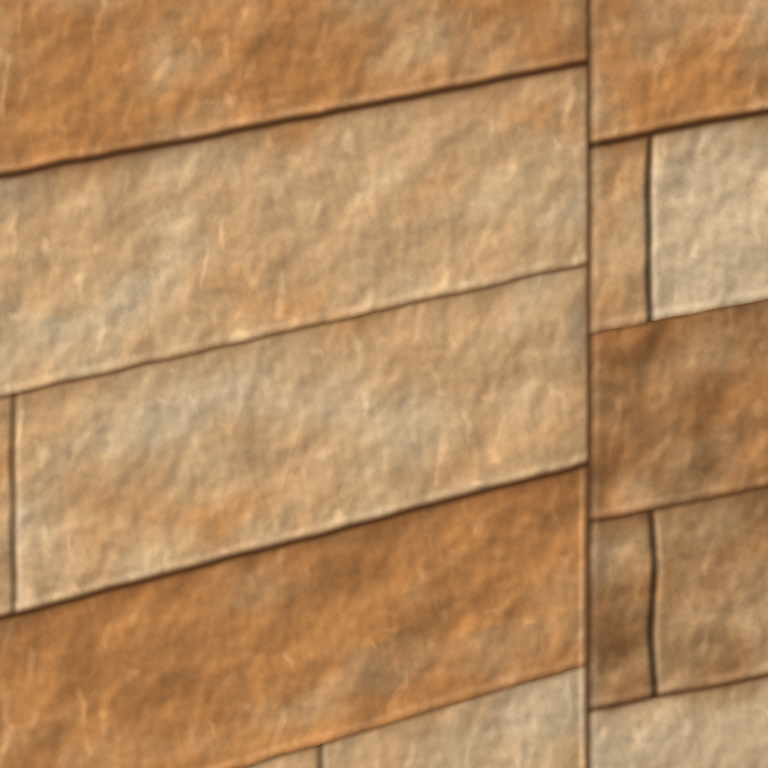
Write a WebGL 2 fragment shader that draws this texture.

```glsl
#version 300 es
precision highp float;

uniform vec2 u_resolution;
out vec4 fragColor;

// Per course, bottom to top, left wall then right wall:
// warmth, stain, strength of the joint below, x of the butt joint (-1 for none)
const vec4 COURSES[10] = vec4[10](
  vec4(0.34, 0.04, 0.30, 0.420), vec4(0.98, 0.20, 0.40, -1.0),
  vec4(0.36, 0.02, 0.85, 0.020), vec4(0.40, 0.00, 0.50, -1.0),
  vec4(0.80, 0.17, 0.95, -1.0),
  vec4(0.10, 0.04, 0.30, -1.0), vec4(0.50, 0.42, 0.65, 0.853),
  vec4(0.75, 0.46, 0.60, -1.0), vec4(0.08, 0.00, 0.35, 0.848),
  vec4(0.75, 0.16, 1.00, -1.0));

vec2 gradient(vec2 cell) {
  float angle = 6.2832 * fract(sin(dot(cell, vec2(127.1, 311.7))) * 43758.5);
  return vec2(cos(angle), sin(angle));
}

float gradientNoise(vec2 p) {
  vec2 i = floor(p), f = fract(p);
  vec2 w = f * f * f * (f * (f * 6.0 - 15.0) + 10.0);
  vec2 e = vec2(1.0, 0.0);
  float low = mix(dot(gradient(i), f), dot(gradient(i + e.xy), f - e.xy), w.x);
  float high = mix(dot(gradient(i + e.yx), f - e.yx), dot(gradient(i + e.xx), f - e.xx), w.x);
  return mix(low, high, w.y);
}

float fbm(vec2 p) {
  float sum = 0.0, amplitude = 0.6;
  for (int k = 0; k < 5; k++) {
    sum += amplitude * gradientNoise(p);
    p = mat2(1.6, 1.2, -1.2, 1.6) * p + 7.3;
    amplitude *= 0.52;
  }
  return sum;
}

vec4 course(float id, float side) {
  return COURSES[int(clamp(id + 2.0, 0.0, 4.0) + 5.0 * side)];
}

float line(float d, float width) {
  return exp(-d * d / (width * width));
}

// Warmth and stain of a course, with the shorter stone left of its butt joint
vec2 stoneTone(vec4 c, float x, float edge) {
  float rightStone = smoothstep(-edge, edge, x - c.w);
  return mix(vec2(0.55, c.y + 0.05), c.xy, rightStone);
}

vec3 wall(vec2 p, float side, float edge) {
  // Tilted courses, closing up toward the corner on the left wall
  float base = mix(0.195 + 0.262 * p.x, 0.32 + 0.2 * (p.x - 0.768), side);
  float spacing = mix(0.288 - 0.035 * p.x, 0.245, side);
  float v = (p.y - base) / spacing;
  float joint = floor(v + 0.5), id = floor(v);
  float d = (v - joint) * spacing + 0.003 * gradientNoise(p * vec2(18.0, 4.0) + joint);
  vec2 q = vec2(p.x, v * spacing) + vec2(3.7, 5.3) * id + 11.0 * side;

  // Mineral patches and stains
  float patches = fbm(q * vec2(5.0, 7.0));
  float stains = fbm(q * vec2(8.0, 10.0) + 31.0);
  float above = smoothstep(-edge, edge, d);
  vec4 here = course(id, side);
  vec2 tone = mix(stoneTone(course(joint - 1.0, side), p.x, edge),
                  stoneTone(course(joint, side), p.x, edge), above);
  float warmth = clamp(tone.x + 0.95 * patches, 0.0, 1.0);
  vec3 color = mix(vec3(0.78, 0.68, 0.54), vec3(0.77, 0.62, 0.45), smoothstep(0.0, 0.5, warmth));
  color = mix(color, vec3(0.75, 0.52, 0.31), smoothstep(0.45, 1.0, warmth));
  float stain = clamp(tone.y + (0.25 + 1.6 * tone.y) * stains, 0.0, 0.85);
  color = mix(color, vec3(0.42, 0.28, 0.16), stain);

  // Chipped relief lit from the upper left, pale flecks and grain
  vec2 r = q * vec2(15.0, 12.0);
  float relief = fbm(r + vec2(-0.12, 0.12)) - fbm(r);
  color *= 1.0 - 0.5 * relief;
  float fleck = smoothstep(0.2, 0.6, gradientNoise(q * vec2(48.0, 23.0) + 2.0 * patches));
  color += fleck * vec3(0.10, 0.09, 0.075) * (1.0 - 0.5 * stain);
  color *= 1.0 + 0.05 * gradientNoise(q * 70.0);

  // Butt joint: pale arris beside a narrow shade
  float curve = p.x - here.w + 0.006 * gradientNoise(vec2(q.y * 12.0, 4.0));
  color *= 1.0 - 0.35 * line(curve + 0.004, 0.005) * (1.0 + side * 0.5);
  color += 0.08 * line(curve - 0.005, 0.004);

  // Bed joint: dark gap, soft shade underneath, worn lip on top
  float strength = course(joint, side).z;
  float spread = 0.016 + 0.016 * gradientNoise(vec2(p.x * 7.0, joint + 0.4));
  float shade = (1.0 - above) * exp(min(d, 0.0) / spread);
  color = mix(color, vec3(0.38, 0.23, 0.12), 0.6 * strength * shade);
  color = mix(color, vec3(0.25, 0.15, 0.08), 0.85 * strength * line(d, 0.0025 + 0.0028 * strength));
  color += 0.06 * line(d - 0.011, 0.005);
  return color;
}

void main() {
  vec2 p = gl_FragCoord.xy / u_resolution;
  float edge = max(0.0015, 1.0 / min(u_resolution.x, u_resolution.y));

  // Two walls meeting at an upright corner
  float corner = p.x - 0.766 + 0.002 * gradientNoise(vec2(p.y * 7.0, 2.5));
  vec3 color = mix(wall(p, 0.0, edge), wall(p, 1.0, edge), smoothstep(-edge, edge, corner));
  color = mix(color, vec3(0.36, 0.24, 0.15), 0.6 * line(corner, 0.004));
  color *= 1.0 - 0.15 * exp(-abs(corner) / 0.02);
  float lowerStrip = 1.0 - smoothstep(0.36, 0.41, p.y);
  color += vec3(0.14, 0.12, 0.10) * lowerStrip * line(corner + 0.009, 0.004);
  color += 0.07 * line(corner - 0.010, 0.005);
  fragColor = vec4(clamp(color, 0.0, 1.0), 1.0);
}
```
